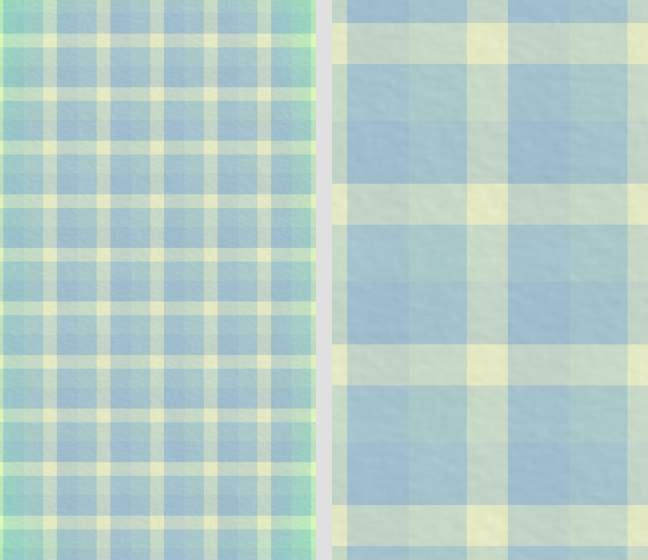
Left: the whole. Right: its middle third, enlarged.
Reproduce this pattern procedurally as a Shadertoy shader.

```glsl
#define PERIOD 0.1695
#define FIRST_STRIPE vec2(0.1366, 0.1065)
#define CREAM_WIDTH 0.255
#define WARP_SPLIT 0.64
#define WEFT_SPLIT 0.61
#define BASE_BLUE vec3(0.620, 0.740, 0.802)
#define PALE_STEP vec3(0.022, 0.022, -0.005)
#define CREAM_STEP vec3(0.138, 0.086, -0.020)
#define EDGE_TINT vec3(-0.035, 0.055, -0.035)
#define GRAIN_SCALE 95.0
#define GRAIN_DEPTH 0.045
#define MOTTLE_DEPTH 0.022

float hash(vec2 p) {
    vec3 q = fract(vec3(p.xyx) * 0.1031);
    q += dot(q, q.yzx + 33.33);
    return fract((q.x + q.y) * q.z);
}

float valueNoise(vec2 p) {
    vec2 cell = floor(p), f = fract(p);
    f = f * f * (3.0 - 2.0 * f);
    return mix(mix(hash(cell), hash(cell + vec2(1, 0)), f.x),
               mix(hash(cell + vec2(0, 1)), hash(cell + vec2(1, 1)), f.x), f.y);
}

float fbm(vec2 p) {
    float sum = 0.0, amplitude = 0.5;
    for (int i = 0; i < 4; i++) {
        sum += amplitude * valueNoise(p);
        p = mat2(1.6, 1.2, -1.2, 1.6) * p + 17.3;
        amplitude *= 0.5;
    }
    return sum;
}

// Coverage of a repeating band between two phases of the period
float band(float phase, float start, float end, float soft) {
    float offset = abs(fract(phase - 0.5 * (start + end) + 0.5) - 0.5);
    float edge = offset - 0.5 * (end - start);
    return 1.0 - smoothstep(-soft, soft, edge);
}

// Colour added by one thread direction
vec3 threads(float phase, float paleStart, float paleEnd, float soft) {
    return CREAM_STEP * band(phase, 0.0, CREAM_WIDTH, soft)
         + PALE_STEP * band(phase, paleStart, paleEnd, soft);
}

// Lit relief of paper fibres, slightly stretched across
float paperRelief(vec2 p) {
    vec2 q = p * GRAIN_SCALE * vec2(0.8, 1.2);
    return fbm(q) - fbm(q + vec2(0.35, -0.45));
}

void mainImage(out vec4 fragColor, in vec2 fragCoord) {
    // Width is one unit; y runs down from the top edge
    vec2 p = vec2(fragCoord.x, iResolution.y - fragCoord.y) / iResolution.x;
    float aspect = iResolution.y / iResolution.x;
    float soft = 0.7 / (iResolution.x * PERIOD);

    // Woven plaid
    vec2 phase = (p - FIRST_STRIPE) / PERIOD;
    vec3 color = BASE_BLUE;
    color += threads(phase.x, WARP_SPLIT, 1.0, soft);
    color += threads(phase.y, CREAM_WIDTH, WEFT_SPLIT, soft);

    // Green fading at the sides, strongest in the corners
    vec2 fromCenter = abs(vec2(p.x, p.y / aspect) - 0.5) * 2.0;
    float side = smoothstep(0.65, 1.05, fromCenter.x);
    float corner = smoothstep(0.95, 1.4, length(fromCenter));
    color += EDGE_TINT * (0.6 * side + 0.8 * corner);

    // Paper wear
    color += GRAIN_DEPTH * paperRelief(p);
    color += MOTTLE_DEPTH * (fbm(p * 14.0) - 0.47);

    fragColor = vec4(clamp(color, 0.0, 1.0), 1.0);
}
```
